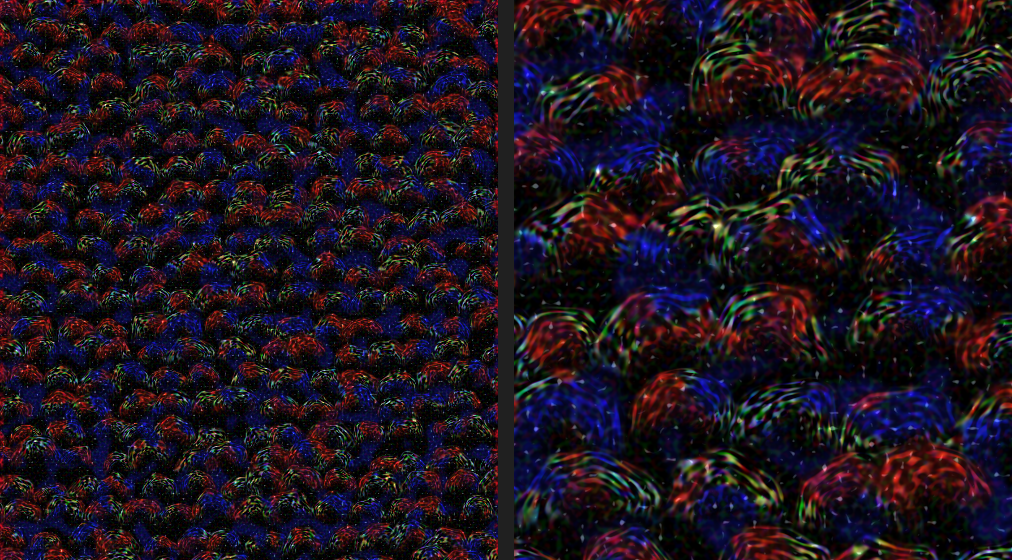
Left, the full canvas; right, a detail of the centre.
A Shadertoy shader for this texture:

```glsl
#define ROWS 21.0
#define LOOP_WIDTH 1.4
#define JITTER 0.5
#define STRANDS vec2(3.4, 12.5)
#define PATCH_SCALE 25.0
#define GRAIN_SCALE 215.0
#define RED_DYE vec3(0.88, 0.18, 0.13)
#define BLUE_DYE vec3(0.10, 0.12, 0.86)
#define OLIVE_DYE vec3(0.62, 0.62, 0.34)
#define SLATE_DYE vec3(0.46, 0.62, 0.66)
#define SPECK_COLOR vec3(0.32, 0.36, 0.38)
#define EDGE_COLOR vec3(0.75, 0.06, 0.13)

vec2 hash2(vec2 p) {
    vec3 q = fract(p.xyx * vec3(0.1031, 0.1030, 0.0973));
    q += dot(q, q.yzx + 33.33);
    return fract((q.xx + q.yz) * q.zy);
}

vec2 gradient(vec2 cell) {
    float angle = 6.2832 * hash2(cell).x;
    return vec2(cos(angle), sin(angle));
}

float noise(vec2 p) {
    vec2 i = floor(p), f = p - i;
    vec2 u = f * f * f * (f * (f * 6.0 - 15.0) + 10.0);
    vec2 e = vec2(0.0, 1.0);
    float low = mix(dot(gradient(i), f), dot(gradient(i + e.yx), f - e.yx), u.x);
    float high = mix(dot(gradient(i + e.xy), f - e.xy), dot(gradient(i + 1.0), f - 1.0), u.x);
    return mix(low, high, u.y);
}

// Independent noise for each colour channel
vec3 noise3(vec2 p) {
    return vec3(noise(p), noise(p + vec2(37.0, 91.0)), noise(p + vec2(113.0, 53.0)));
}

// Arched strands around one loop, d measured in loop radii
vec3 loopColor(vec2 d, float seed, vec3 patches) {
    float r = length(d);
    // Dye patches: red towards the crown, blue on the right flank
    float red = smoothstep(0.04, 0.22, patches.x + 0.10 * d.y);
    float blue = smoothstep(-0.05, 0.14, patches.y + 0.12 * d.x - 0.06 * d.y);
    blue *= 1.0 - 0.75 * red;
    float dyed = max(red, blue);
    vec3 dye = mix(OLIVE_DYE, SLATE_DYE, smoothstep(-0.12, 0.12, patches.z));
    dye = mix(mix(dye, RED_DYE, red), BLUE_DYE, blue);

    // Mostly shared strands with a little colour fringing
    vec2 polar = vec2(atan(d.x, d.y), r) * STRANDS + seed * 150.0;
    vec3 strands = mix(noise3(polar), vec3(noise(polar + 211.0)), 0.62) * 1.35;
    strands = smoothstep(-0.16, 0.42, strands);
    strands = mix(strands, vec3(0.5), 0.4 * dyed);

    float rim = smoothstep(1.05, 0.86, r) * smoothstep(0.15 - 0.15 * dyed, 0.62, r)
              * smoothstep(-0.4, 0.35, d.y);
    return dye * strands * rim;
}

void mainImage(out vec4 fragColor, in vec2 fragCoord) {
    vec2 uv = fragCoord / iResolution.y;
    float width = iResolution.x / iResolution.y;
    vec2 grid = uv * ROWS;
    // Bend the loops slightly out of round
    grid += 0.2 * vec2(noise(uv * 31.0 + 17.0), noise(uv * 31.0 + 47.0));
    vec3 patches = noise3(uv * PATCH_SCALE);
    patches.x += 0.16 * exp(-uv.x * 16.0);

    // Dim blue shows through between the loops
    vec3 color = BLUE_DYE * 0.28 * smoothstep(0.0, 0.25, patches.y);

    // Rows from top to bottom, so lower loops cover the ones above
    for (int j = 1; j >= -1; j--) {
        float row = floor(grid.y) + float(j);
        float shift = hash2(vec2(row, 7.0)).x;
        float column = floor(grid.x / LOOP_WIDTH + shift);
        for (int i = -1; i <= 1; i++) {
            vec2 id = vec2(column + float(i), row);
            vec2 place = 0.5 + JITTER * (hash2(id + 19.0) - 0.5);
            vec2 center = (id + place - vec2(shift, 0.0)) * vec2(LOOP_WIDTH, 1.0);
            vec2 shape = hash2(id + 43.0);
            vec2 d = (grid - center) / mix(0.68, 1.0, shape.x);
            float cover = smoothstep(1.05, 0.88, length(d)) * smoothstep(-0.4, 0.1, d.y);
            if (cover > 0.0) {
                color = mix(color, loopColor(d, shape.y, patches), cover * 0.9);
            }
        }
    }

    // Fine grain, faint coloured dust and sparse pale specks
    vec3 grain = noise3(uv * GRAIN_SCALE);
    float sharedGrain = noise(uv * GRAIN_SCALE + 200.0);
    color *= 1.0 + 0.4 * grain + 0.6 * sharedGrain;
    color += 0.11 * smoothstep(-0.05, 0.6, grain.zxy);
    color += SPECK_COLOR * smoothstep(0.34, 0.6, sharedGrain);

    // Broken red border on the top and sides
    float edge = min(min(uv.x, width - uv.x), 1.0 - uv.y);
    float border = smoothstep(0.009, 0.002, edge) * smoothstep(-0.1, 0.35, noise(uv * 60.0));
    color = mix(color, EDGE_COLOR * (0.75 + grain.x), border);

    fragColor = vec4(clamp(color, 0.0, 1.0), 1.0);
}
```
